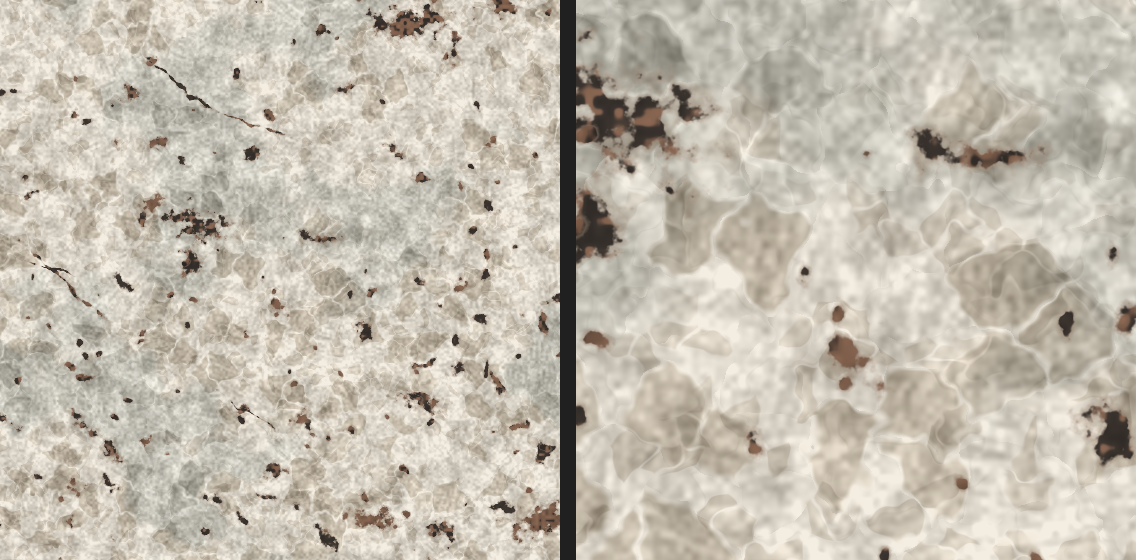
Left, the full canvas; right, a detail of the centre.
This texture is drawn by a Shadertoy shader. Its source:

```glsl
// Pale granite slab: cream crystals with tan and grey-green translucent grains,
// ragged brown-black mineral flecks and thin slanting cracks. Brightness is summed
// from noise and cell layers, tinted, then the scattered minerals are laid on top.

const vec3 CREAM_FALLOFF = vec3(0.0, 0.026, 0.073);
const vec3 TAN_FALLOFF   = vec3(0.0, 0.042, 0.110);
const vec3 GREY_FALLOFF  = vec3(0.0, 0.004, 0.045);
const vec3 BLACK_MICA    = vec3(0.19, 0.165, 0.15);
const vec3 BROWN_GARNET  = vec3(0.45, 0.33, 0.26);
const vec3 RUST_STAIN    = vec3(0.60, 0.52, 0.45);

vec3 hash3(vec2 p) {
    vec3 q = fract(p.xyx * vec3(0.1031, 0.1030, 0.0973));
    q += dot(q, q.yxz + 33.33);
    return fract((q.xxy + q.yzz) * q.zyx);
}

mat2 rotation(float angle) {
    float c = cos(angle), s = sin(angle);
    return mat2(c, -s, s, c);
}

float noise(vec2 p) {
    vec2 cell = floor(p), f = fract(p);
    f = f * f * (3.0 - 2.0 * f);
    float bottom = mix(hash3(cell).x, hash3(cell + vec2(1, 0)).x, f.x);
    float top = mix(hash3(cell + vec2(0, 1)).x, hash3(cell + vec2(1, 1)).x, f.x);
    return mix(bottom, top, f.y);
}

float fbm(vec2 p) {
    float sum = 0.0, weight = 0.5;
    for (int i = 0; i < 4; i++) {
        sum += weight * noise(p);
        p = rotation(0.65) * p * 2.03 + 17.0;
        weight *= 0.5;
    }
    return sum / 0.9375;
}

// Crystal cells: random id of the nearest cell and distance to its border.
struct Grain { vec3 id; float edge; };

Grain nearestGrain(vec2 p) {
    vec2 base = floor(p);
    float first = 9.0, second = 9.0;
    vec3 id = vec3(0.0);
    for (int y = -1; y <= 1; y++)
    for (int x = -1; x <= 1; x++) {
        vec2 cell = base + vec2(x, y);
        vec3 h = hash3(cell);
        float d = length(cell + h.xy - p);
        if (d < first) { second = first; first = d; id = hash3(cell + 71.0); }
        else second = min(second, d);
    }
    return Grain(id, second - first);
}

float tintedGrain(Grain g, float share) {
    return smoothstep(share, share * 0.5, g.id.x) * smoothstep(0.02, 0.2, g.edge);
}

// Scattered ellipses: x = normalised distance to the closest, y = its random id.
vec2 scatter(vec2 p, float density, float share, vec2 size, float angle, float spread) {
    vec2 base = floor(p * density), best = vec2(9.0, 0.0);
    for (int y = -1; y <= 1; y++)
    for (int x = -1; x <= 1; x++) {
        vec2 cell = base + vec2(x, y);
        vec3 place = hash3(cell + density * 7.0);
        vec3 form = hash3(cell + density * 7.0 + 131.0);
        if (place.z > share) continue;
        vec2 q = rotation(angle + (form.x - 0.5) * spread) * (p - (cell + place.xy) / density);
        float d = length(q / (size * mix(0.55, 1.3, form.y)));
        if (d < best.x) best = vec2(d, form.z);
    }
    return best;
}

// Lays one ragged mineral layer over the stone, with a faint rusty rim.
vec3 addMineral(vec3 stone, vec2 spot, float rough, float speckle, float brownness) {
    float d = spot.x + rough;
    float brown = smoothstep(0.35, 0.65, speckle + (spot.y - 0.5) * 0.8 + brownness);
    vec3 mineral = mix(BLACK_MICA, BROWN_GARNET, brown) * mix(0.8, 1.2, speckle);
    stone = mix(stone, RUST_STAIN, 0.55 * smoothstep(1.7, 0.8, d));
    return mix(stone, mineral, 0.93 * smoothstep(1.1, 0.65, d));
}

void mainImage(out vec4 fragColor, in vec2 fragCoord) {
    vec2 p = fragCoord / iResolution.y + 3.0;
    vec2 wobble = vec2(noise(p * 45.0), noise(p * 45.0 + 57.0)) - 0.5;
    vec2 ragged = p + 0.020 * wobble + 0.008 * (vec2(noise(p * 120.0), noise(p * 120.0 + 31.0)) - 0.5);

    // Crystal layers
    Grain large = nearestGrain(ragged * 23.0);
    Grain small = nearestGrain(ragged * 52.0);
    float cluster = smoothstep(0.3, 0.65, fbm(p * 6.0 + 9.0));
    float tanLarge = tintedGrain(large, mix(0.2, 0.55, cluster));
    float tanSmall = tintedGrain(small, 0.38);
    float greyPatch = smoothstep(0.57, 0.68, fbm(ragged * 4.2 + 40.0));

    // Brightness: mottling, cleavage fibres, creases and fine grit
    float fibre = noise(rotation(large.id.y * 6.283) * p * vec2(55.0, 210.0)) - 0.5;
    float crease = smoothstep(0.05, 0.0, abs(fbm(ragged * 26.0 + 80.0) - 0.5));
    float tone = 0.872 + 0.30 * (fbm(p * 38.0) - 0.5);
    tone += 0.14 * (noise(p * 215.0) - 0.5) + 0.11 * fibre;
    tone -= 0.115 * tanLarge + 0.08 * tanSmall * (1.0 - 0.6 * greyPatch);
    tone -= 0.085 * greyPatch + 0.03 * crease;
    tone = min(tone, 0.955);

    // Tint
    vec3 falloff = mix(CREAM_FALLOFF, TAN_FALLOFF, clamp(tanLarge + 0.6 * tanSmall, 0.0, 1.0));
    vec3 color = tone - mix(falloff, GREY_FALLOFF, 0.85 * greyPatch);

    // Minerals and cracks
    float rough = 3.2 * (fbm(p * 85.0 + 23.0) - 0.5);
    float speckle = noise(p * 170.0 + 11.0);
    vec2 bent = p + 0.014 * wobble;
    color = addMineral(color, scatter(bent, 4.0, 0.12, vec2(0.040, 0.018), -0.2, 0.8), rough, speckle, 0.2);
    color = addMineral(color, scatter(bent, 12.0, 0.26, vec2(0.017, 0.006), -0.7, 2.2), rough, speckle, -0.15);
    color = addMineral(color, scatter(bent, 11.0, 0.20, vec2(0.013, 0.010), 0.0, 3.0), rough, speckle, 0.15);
    color = addMineral(color, scatter(p, 29.0, 0.10, vec2(0.006, 0.004), -0.6, 3.0), rough, speckle, 0.0);
    color = addMineral(color, scatter(bent, 4.5, 0.35, vec2(0.062, 0.0028), -0.55, 0.7), rough, speckle, -0.1);

    fragColor = vec4(clamp(color, 0.0, 1.0), 1.0);
}
```
